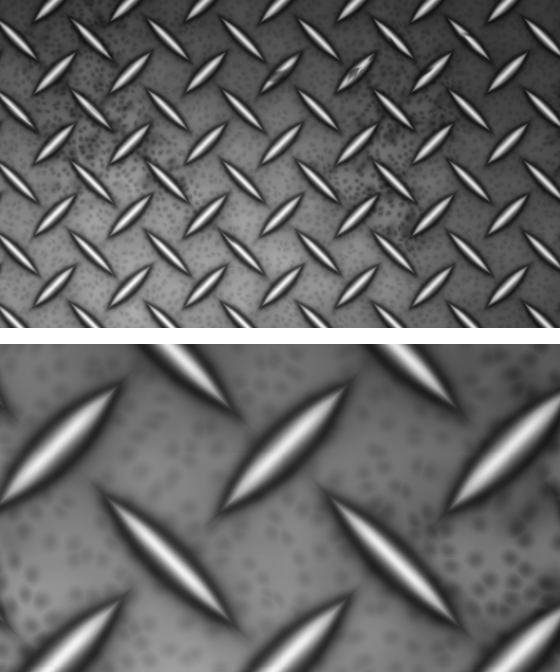
Top: the whole. Bottom: its middle third, enlarged.
Write a Shadertoy shader that draws this texture.

```glsl
const vec2 PITCH = vec2(0.2302, 0.2172);

vec2 hash2(vec2 p) {
    vec2 s = vec2(dot(p, vec2(127.1, 311.7)), dot(p, vec2(269.5, 183.3)));
    return fract(sin(s) * 43758.5);
}

// Distance to the nearest scattered point
float cellNoise(vec2 p) {
    vec2 cell = floor(p);
    float nearest = 2.0;
    for (int y = -1; y <= 1; y++)
    for (int x = -1; x <= 1; x++) {
        vec2 neighbour = cell + vec2(x, y);
        nearest = min(nearest, distance(p, neighbour + hash2(neighbour)));
    }
    return nearest;
}

// Layered, warped sines, about -1 to 1
float waves(vec2 p) {
    float sum = 0.0, amplitude = 0.7;
    for (int i = 0; i < 3; i++) {
        p = mat2(1.3, 1.1, -1.1, 1.3) * p + 0.8 * sin(p.yx) + 1.7;
        sum += amplitude * sin(p.x) * sin(p.y);
        amplitude *= 0.6;
    }
    return sum;
}

// Pointed lens with its long axis along y
float lensDistance(vec2 p, float halfLength, float halfWidth) {
    float radius = (halfLength * halfLength + halfWidth * halfWidth) / (2.0 * halfWidth);
    return length(vec2(abs(p.x) + radius - halfWidth, p.y)) - radius;
}

// One lattice of raised treads; lean is 1 for rising, -1 for falling
float addTreads(float shade, vec2 p, vec2 origin, float lean, float halfWidth, float light) {
    vec2 grid = (p - origin) / PITCH;
    vec2 id = floor(grid + 0.5);
    vec2 random = hash2(id + lean * 7.3);
    vec2 local = (grid - id) * PITCH + 0.003 * (random - 0.5);
    vec2 q = 0.7071 * vec2(local.x - lean * local.y, lean * local.x + local.y);

    float halfLength = 0.080 + 0.005 * random.y;
    float d = lensDistance(q, halfLength, halfWidth);

    // Dark groove and a wider shadow to one side
    float groove = exp(-pow(max(d, 0.0) / 0.010, 2.0));
    vec2 shift = vec2(0.006 * lean, -0.004);
    float shadow = exp(-max(lensDistance(q - shift, halfLength, halfWidth), 0.0) / 0.014);
    shade *= (1.0 - 0.60 * groove) * (1.0 - 0.38 * shadow);

    // Polished crest between grey flanks
    float crest = exp(-pow((q.x + 0.001 * lean) / (0.55 * halfWidth), 2.0));
    float steel = mix(0.24, 0.77 + 0.30 * light, crest);
    steel *= 1.0 - 0.32 * smoothstep(0.025, halfLength, abs(q.y));

    // A few treads are gouged
    float worn = step(0.93, random.x);
    float gouge = smoothstep(-0.1, 0.8, waves(q * vec2(50.0, 18.0) + id * 3.1));
    steel *= 1.0 - 0.55 * worn * gouge;
    return mix(shade, steel, smoothstep(0.006, -0.007, d));
}

void mainImage(out vec4 fragColor, in vec2 fragCoord) {
    vec2 p = fragCoord / iResolution.y;

    // Broad light over the plate
    vec2 fromLight = (p - vec2(0.50, 0.22)) / vec2(1.05, 0.58);
    float light = 0.19 + 0.45 * exp(-dot(fromLight, fromLight));

    // Cloudy tarnish, soft specks and grimy patches
    float shade = light * (1.0 + 0.09 * waves(p * 6.0) + 0.06 * waves(p * 17.0));
    float grime = smoothstep(0.1, 0.9, waves(p * 2.6 + 4.0));
    float specks = smoothstep(0.55, 0.0, cellNoise(p * 40.0 + 0.3 * waves(p * 14.0)));
    float blots = smoothstep(0.55, 0.0, cellNoise(p * 15.0 + 0.3 * waves(p * 12.0)));
    shade *= 1.0 - specks * (0.13 + 0.22 * grime);
    shade *= 1.0 - 0.40 * blots * grime;

    shade = addTreads(shade, p, vec2(0.167, 0.127), 1.0, 0.0185, light);
    shade = addTreads(shade, p, vec2(0.050, 0.230), -1.0, 0.0150, light);
    fragColor = vec4(vec3(clamp(shade, 0.0, 1.0)), 1.0);
}
```
